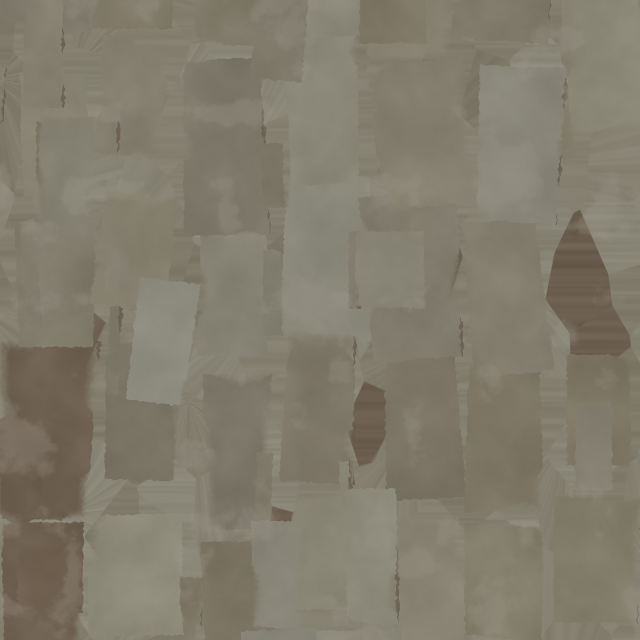
Reproduce this texture procedurally as a WebGL 1 fragment shader.

```glsl
precision highp float;
// Weathered collage of muted, rough-edged upright patches in olive and taupe.
// Jittered grids of tilted boxes and slivers lie over Voronoi cells of smeared
// streaks; fractal noise adds mottling, pale blotches and crumbling seams.
uniform vec2 u_resolution;

const vec3 TAUPE = vec3(0.482, 0.454, 0.394);
const vec3 SAGE  = vec3(0.515, 0.497, 0.436);
const vec3 PALE  = vec3(0.550, 0.543, 0.487);
const vec3 BROWN = vec3(0.420, 0.367, 0.310);
const vec3 CHALK = vec3(0.610, 0.595, 0.550);
const float SOFT = 0.0010;

float hash(vec2 p) {
  vec3 q = fract(vec3(p.xyx) * 0.1031);
  q += dot(q, q.yzx + 33.33);
  return fract((q.x + q.y) * q.z);
}

vec2 hash2(vec2 p) {
  return vec2(hash(p + 17.3), hash(p + 71.9));
}

float noise(vec2 p) {
  vec2 i = floor(p), f = fract(p);
  f = f * f * (3.0 - 2.0 * f);
  return mix(mix(hash(i), hash(i + vec2(1, 0)), f.x),
             mix(hash(i + vec2(0, 1)), hash(i + vec2(1, 1)), f.x), f.y);
}

float fbm(vec2 p) {
  float sum = 0.0, amp = 0.5;
  for (int i = 0; i < 5; i++) {
    sum += amp * noise(p);
    p = mat2(1.6, 1.2, -1.2, 1.6) * p + 9.7;
    amp *= 0.54;
  }
  return sum;
}

vec2 rotate(vec2 p, float a) {
  return mat2(cos(a), -sin(a), sin(a), cos(a)) * p;
}

vec3 earthTone(float t) {
  return mix(mix(TAUPE, SAGE, smoothstep(0.0, 0.55, t)), PALE, smoothstep(0.55, 1.0, t));
}

// Streaks run level in most cells and fan out from a point in the others.
vec3 smear(vec2 p, vec2 id) {
  vec2 v = p - hash2(id + 5.0) * 0.3 + 0.15;
  float fan = step(0.72, hash(id + 2.0));
  float across = mix(p.y * 95.0, atan(v.y, v.x + 0.0001) * 14.0, fan);
  float along = mix(p.x * 4.0, length(v) * 5.0, fan);
  float streak = noise(vec2(across, along) + id * 7.0)
               + 0.7 * noise(vec2(across * 2.7, along) + id * 3.0) - 0.85;
  vec3 base = hash(id + 8.0) < 0.06 ? BROWN : earthTone(0.2 + 0.65 * hash(id));
  return base + streak * vec3(0.042, 0.044, 0.046);
}

// The two nearest Voronoi cells are blended over a thin, smooth border.
vec3 smearedGround(vec2 uv, float scale) {
  vec2 p = uv * scale, cell = floor(p);
  vec2 idA = cell, idB = cell;
  float dA = 9.0, dB = 9.0;
  for (int j = -1; j <= 1; j++)
  for (int i = -1; i <= 1; i++) {
    vec2 id = cell + vec2(i, j);
    float d = length((p - id - hash2(id)) * vec2(1.25, 0.85));
    if (d < dA) { dB = dA; idB = idA; dA = d; idA = id; }
    else if (d < dB) { dB = d; idB = id; }
  }
  float share = 0.5 + 0.5 * clamp((dB - dA) / (SOFT * scale * 2.0), 0.0, 1.0);
  return mix(smear(uv - idB / scale, idB), smear(uv - idA / scale, idA), share);
}

vec3 layPatch(vec3 under, vec2 uv, vec2 centre, vec2 halfSize, vec2 id, bool dark) {
  float tilt = hash(id + 3.0) * 2.0 - 1.0;
  vec2 p = rotate(uv - centre, tilt * tilt * tilt * 0.15);
  p.x *= 1.0 + (hash(id + 4.0) - 0.5) * 1.3 * p.y;
  vec2 rough = vec2(noise(uv * 230.0 + id), noise(uv * 220.0 + id + 40.0)) - 0.5;
  vec2 q = abs(p + rough * 0.0036) - halfSize;
  float d = max(q.x, q.y);
  if (d > 0.008) return under;

  // Mottled paint with a faint worn rim; stretches of the edge fade away.
  float wash = fbm(uv * 14.0 + id * 13.0) - 0.53;
  vec3 paint = dark ? BROWN : earthTone(hash(id + 6.0) * 0.96);
  paint += (hash(id + 7.0) - 0.5) * vec3(-0.008, 0.0, 0.016);
  paint += wash * vec3(0.088, 0.089, 0.090);
  paint += 0.022 * smoothstep(-0.003, 0.0, d) * (noise(uv * 60.0 + id) - 0.4);
  float fade = mix(SOFT, 0.020, smoothstep(0.56, 0.85, noise(uv * 13.0 + id * 3.0)));
  vec3 col = mix(under, paint, 1.0 - smoothstep(-fade, SOFT, d));

  // A broken, crumbly seam follows one side of some patches.
  float width = 0.0024 * smoothstep(0.45, 0.9, noise(vec2(p.y * 24.0, id.x * 5.0 + id.y)));
  width *= 0.4 + 1.2 * noise(vec2(p.y * 170.0, id.x));
  float seam = 1.0 - smoothstep(width - SOFT, width + SOFT, abs(p.x + rough.x * 0.004 - halfSize.x));
  seam *= step(0.55, hash(id + 9.0)) * step(q.y, 0.0) * smoothstep(0.0, 0.001, width);
  return mix(col, BROWN * 0.95, seam * 0.75);
}

vec3 patchLayer(vec3 col, vec2 uv, vec2 pitch, vec2 minHalf, vec2 maxHalf, float density, float seed) {
  vec2 cell = floor(uv / pitch);
  for (int j = -1; j <= 1; j++)
  for (int i = -1; i <= 1; i++) {
    vec2 slot = cell + vec2(i, j), id = slot + seed;
    float stagger = 0.45 * (hash(vec2(slot.x, seed)) - 0.5);
    vec2 jitter = (hash2(id) - 0.5) * vec2(0.22, 0.2);
    vec2 centre = (slot + 0.5 + jitter + vec2(0.0, stagger)) * pitch;
    bool dark = centre.x < 0.15 && centre.y > -0.1 && centre.y < 0.54;
    vec2 halfSize = mix(minHalf, maxHalf, hash2(id + 30.0));
    if (hash(id + 1.0) < (dark ? max(density, 0.75) : density))
      col = layPatch(col, uv, centre, halfSize, id, dark);
  }
  return col;
}

void main() {
  vec2 uv = gl_FragCoord.xy / u_resolution;
  vec3 col = smearedGround(uv, 10.0);
  col = patchLayer(col, uv, vec2(0.145, 0.235), vec2(0.050, 0.085), vec2(0.076, 0.140), 0.84, 50.0);
  col = patchLayer(col, uv, vec2(0.120, 0.170), vec2(0.008, 0.025), vec2(0.022, 0.085), 0.42, 130.0);
  col = patchLayer(col, uv, vec2(0.170, 0.210), vec2(0.028, 0.055), vec2(0.064, 0.115), 0.36, 90.0);

  // Small chalky blotches over everything.
  float blotch = smoothstep(0.68, 0.83, 0.72 * noise(uv * 17.0 + 3.0) + 0.34 * fbm(uv * 45.0));
  col = mix(col, CHALK, blotch * 0.30);
  gl_FragColor = vec4(col, 1.0);
}
```
